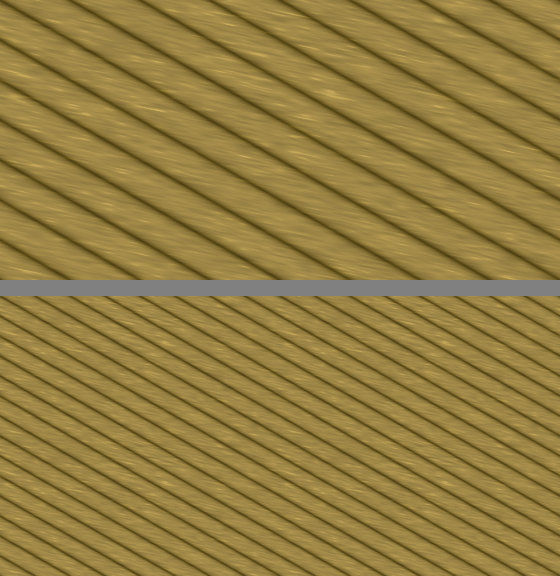
Top: one tile. Bottom: repeated 2 by 2.
This pattern is drawn by a Shadertoy shader. Its source:

```glsl
// Slanted rounded strands parted by soft dark creases, with fine fibre grain.
// The strands come from one integer-slope phase; the grain is stretched value
// noise on a sheared lattice that wraps on both axes, so the canvas tiles.

#define STRANDS vec2(8.0, 7.0)           // repeats across and down
#define CREASE_FALLOFF 0.080             // shade width, in strand widths
#define CREASE_ROUND 0.015               // softness of the crease bottom
#define GRAIN_AMOUNT 0.30
#define GLINT_AMOUNT 0.14
#define CREASE_COLOR vec3(0.325, 0.265, 0.070)
#define STRAND_COLOR vec3(0.635, 0.540, 0.285)

float hash(vec2 p, float seed) {
    vec3 q = fract(vec3(p.xyx + seed) * vec3(0.1031, 0.1030, 0.0973));
    q += dot(q, q.yzx + 33.33);
    return fract((q.x + q.y) * q.z);
}

// lattice = (cells along, row shift per canvas width, rows down)
float latticeHash(vec2 cell, vec3 lattice, float seed) {
    cell -= floor(cell.x / lattice.x) * lattice.xy;
    cell.y = mod(cell.y, lattice.z);
    return hash(cell, seed);
}

// Value noise whose rows slope gently down to the right
float fibreNoise(vec2 uv, vec3 lattice, float seed) {
    vec2 p = vec2(lattice.x * uv.x, dot(lattice.yz, uv));
    vec2 cell = floor(p);
    vec2 f = p - cell;
    f = f * f * (3.0 - 2.0 * f);
    vec2 o = vec2(0.0, 1.0);
    float low = mix(latticeHash(cell, lattice, seed),
                    latticeHash(cell + o.yx, lattice, seed), f.x);
    float high = mix(latticeHash(cell + o.xy, lattice, seed),
                     latticeHash(cell + o.yy, lattice, seed), f.x);
    return mix(low, high, f.y);
}

// Light profile across a strand: 0 in the crease, near 1 on the crown
float strandShade(vec2 uv) {
    float phase = dot(STRANDS, uv);
    float d = 0.5 - abs(fract(phase) - 0.5);
    float soft = max(CREASE_ROUND, 0.4 * fwidth(phase));
    float rounded = sqrt(d * d + soft * soft) - soft;
    return 1.0 - exp(-rounded / CREASE_FALLOFF);
}

void mainImage(out vec4 fragColor, in vec2 fragCoord) {
    vec2 uv = fragCoord / iResolution.xy;

    // Broad, medium and fine fibres
    float broad = fibreNoise(uv, vec3(20.0, 34.0, 80.0), 3.0);
    float medium = fibreNoise(uv, vec3(32.0, 64.0, 150.0), 17.0);
    float fine = fibreNoise(uv, vec3(46.0, 78.0, 190.0), 41.0);
    float grain = 0.25 * broad + 0.4 * medium + 0.35 * fine;

    // Sparse pale fibres where the grain peaks
    float glint = smoothstep(0.66, 0.90, grain);

    vec3 color = mix(CREASE_COLOR, STRAND_COLOR, strandShade(uv));
    color *= 1.0 + GRAIN_AMOUNT * (grain - 0.5) + GLINT_AMOUNT * glint;
    fragColor = vec4(color, 1.0);
}
```
